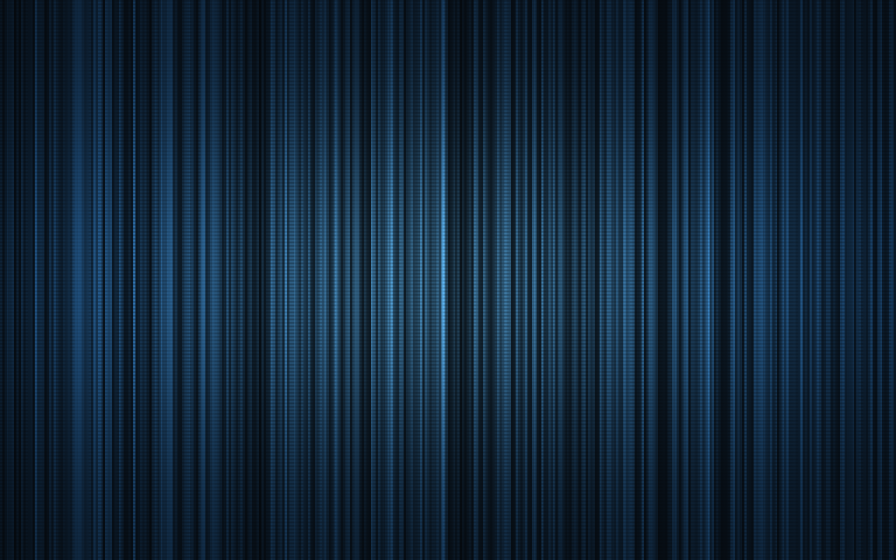
Give the GLSL for this pattern, as a Shadertoy shader.

```glsl
// Fine vertical blue stripes of random width and brightness, crossed by faint
// scanlines and lit by a soft oval glow. Stripes come from hashed columns at
// several pitches, averaged over each pixel so the thin lines stay smooth.

float hash(float n) {
    return fract(sin(n * 12.9898) * 43758.5453);
}

// Random value per column, for a given number of columns across.
float column(float x, float count) {
    return hash(floor(x * count) + count * 0.37);
}

// Smoothly varying random value, for broad light and dark zones.
float softNoise(float x) {
    float i = floor(x);
    return mix(hash(i), hash(i + 1.0), smoothstep(0.0, 1.0, x - i));
}

// Soft-edged vertical bar.
float bar(float x, float center, float halfWidth) {
    return 1.0 - smoothstep(halfWidth * 0.6, halfWidth * 1.4, abs(x - center));
}

// Brightness of the stripes at one horizontal position.
float stripes(float x) {
    float fine = column(x, 384.0);
    float group = mix(0.75, 1.2, column(x, 231.0));
    float zone = mix(0.88, 1.12, softNoise(x * 47.0));
    float value = (0.15 + 0.74 * fine * group) * zone;

    // Dark bands: center and half width
    const vec2 bands[6] = vec2[6](
        vec2(0.168, 0.005), vec2(0.283, 0.012), vec2(0.512, 0.009),
        vec2(0.641, 0.009), vec2(0.738, 0.010), vec2(0.807, 0.005));
    for (int i = 0; i < 6; i++)
        value *= 1.0 - 0.42 * bar(x, bands[i].x, bands[i].y);

    // Bright hairlines: center and strength
    const vec2 hairlines[9] = vec2[9](
        vec2(0.040, 0.5), vec2(0.150, 0.3), vec2(0.179, 0.4),
        vec2(0.375, 0.3), vec2(0.437, 0.6), vec2(0.495, 0.5),
        vec2(0.564, 0.3), vec2(0.697, 0.4), vec2(0.791, 0.6));
    for (int i = 0; i < 9; i++)
        value += hairlines[i].y * bar(x, hairlines[i].x, 0.0013);
    return value;
}

void mainImage(out vec4 fragColor, in vec2 fragCoord) {
    vec2 uv = fragCoord / iResolution.xy;
    vec2 p = uv - 0.5;

    // Stripes and scanlines, averaged across the width of the pixel
    float scan = sin(uv.y * 160.0 * 6.28318);
    float value = 0.0;
    for (int i = 0; i < 8; i++) {
        float x = uv.x + ((float(i) + 0.5) / 8.0 - 0.5) / iResolution.x;
        float scanDepth = 0.05 + 0.13 * column(x, 192.0);
        value += stripes(x) * (1.0 + scanDepth * scan) / 8.0;
    }

    // Pale oval glow in the middle, deeper blue toward the sides
    float glow = exp(-dot(p * p, vec2(11.0, 9.0)));
    vec3 tint = mix(vec3(0.09, 0.27, 0.45), vec3(0.26, 0.51, 0.68), glow);

    // Falloff to the top and bottom, and slightly to the side edges
    float light = mix(0.48, 1.0, exp(-10.0 * p.y * p.y));
    light *= 1.0 - 0.25 * smoothstep(0.38, 0.5, abs(p.x));

    vec3 color = vec3(0.014, 0.022, 0.032) + tint * value * light;
    fragColor = vec4(color, 1.0);
}
```
